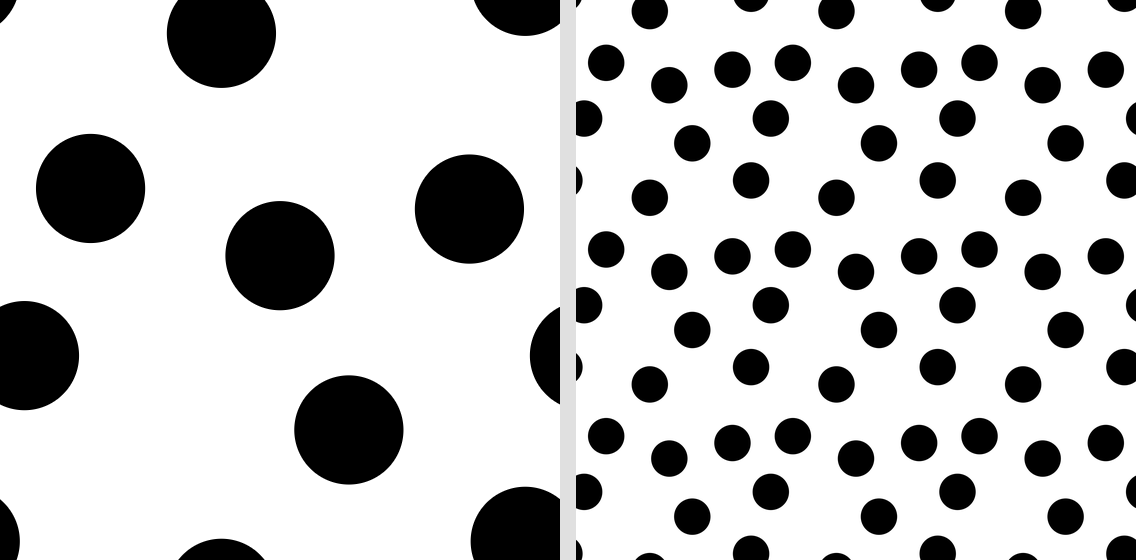
Left, the tile; right, the same tile 3 across and 3 down.
Reproduce this pattern procedurally as a Shadertoy shader.

```glsl
// Loosely scattered black polka dots on white, tiling in both directions.

#define DOT_RADIUS 0.0975   // in canvas widths
#define ROWS 3
#define ROW_SPACING 0.315
#define ROW_SHIFT -0.02     // height of the lowest row
#define ROW_BEND 0.07       // how far the rows wave up and down
#define BEND_PHASE 0.05
#define SIDE_PULL 0.085     // how far dots drift towards the side edges
#define PAPER vec3(1.0)
#define INK vec3(0.0)

const float TAU = 6.2831853;

// Centre of one dot: staggered rows, uneven in both axes by whole waves
vec2 dotCentre(int row, int column, int columns) {
    float r = float(row);
    float stagger = (r + 2.5) / float(ROWS);
    float x = (float(column) + stagger) / float(columns);
    float rowPull = 0.5 + 0.5 * sin(TAU * r / float(ROWS));
    x -= SIDE_PULL * rowPull * sin(TAU * x);
    float bend = ROW_BEND * cos(TAU * (x - BEND_PHASE));
    return vec2(x, r * ROW_SPACING + ROW_SHIFT + bend);
}

// Distance between two points on the unit tile, across its edges
float wrappedDistance(vec2 a, vec2 b) {
    return length(fract(a - b + 0.5) - 0.5);
}

void mainImage(out vec4 fragColor, in vec2 fragCoord) {
    vec2 uv = fragCoord / iResolution.xy;
    float pixel = 1.0 / min(iResolution.x, iResolution.y);

    // Nearest dot; the top row holds one dot more than the others
    float nearest = 1.0;
    for (int row = 0; row < ROWS; row++) {
        int columns = row == ROWS - 1 ? 3 : 2;
        for (int column = 0; column < columns; column++) {
            vec2 centre = dotCentre(row, column, columns);
            nearest = min(nearest, wrappedDistance(uv, centre));
        }
    }

    // Crisp edge, one pixel wide
    float ink = clamp(0.5 - (nearest - DOT_RADIUS) / pixel, 0.0, 1.0);
    fragColor = vec4(mix(PAPER, INK, ink), 1.0);
}
```
